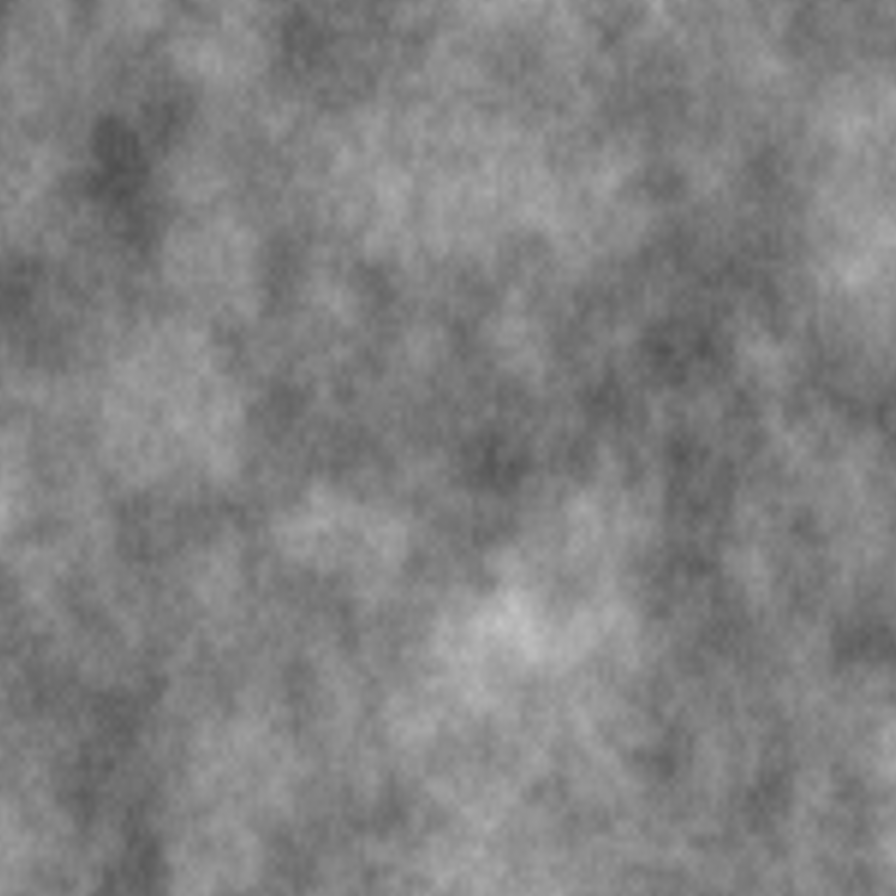
Give the GLSL for this texture, as a three.js fragment shader.

```glsl
// Soft grey cloud: fractal value noise with a faint vertical grain.

varying vec2 vUv;

const vec3 MID_GREY = vec3(0.515);
const float CONTRAST = 0.205;             // strength of the coarsest octave
const int OCTAVES = 6;
const vec2 BASE_CELLS = vec2(4.7, 3.9);   // coarsest cells across and up
const float LACUNARITY = 2.0;
const float GAIN = 0.75;
const vec2 OCTAVE_SHIFT = vec2(17.37, 41.83);

float hash(vec2 cell) {
  vec3 p = fract(cell.xyx * 0.1031);
  p += dot(p, p.yzx + 33.33);
  return fract((p.x + p.y) * p.z);
}

// Smoothly interpolated lattice values, centred on zero
float valueNoise(vec2 p) {
  vec2 cell = floor(p);
  vec2 f = fract(p);
  vec2 blend = f * f * (3.0 - 2.0 * f);
  float low = mix(hash(cell), hash(cell + vec2(1.0, 0.0)), blend.x);
  float high = mix(hash(cell + vec2(0.0, 1.0)), hash(cell + 1.0), blend.x);
  return mix(low, high, blend.y) - 0.5;
}

// Sum of octaves, each shifted so that their lattices do not line up
float cloud(vec2 uv) {
  float sum = 0.0;
  float amplitude = 1.0;
  vec2 cells = BASE_CELLS;
  for (int i = 0; i < OCTAVES; i++) {
    sum += amplitude * valueNoise(uv * cells + OCTAVE_SHIFT * float(i + 1));
    cells *= LACUNARITY;
    amplitude *= GAIN;
  }
  return sum;
}

void main() {
  vec3 color = MID_GREY + CONTRAST * cloud(vUv);
  gl_FragColor = vec4(color, 1.0);
}
```
